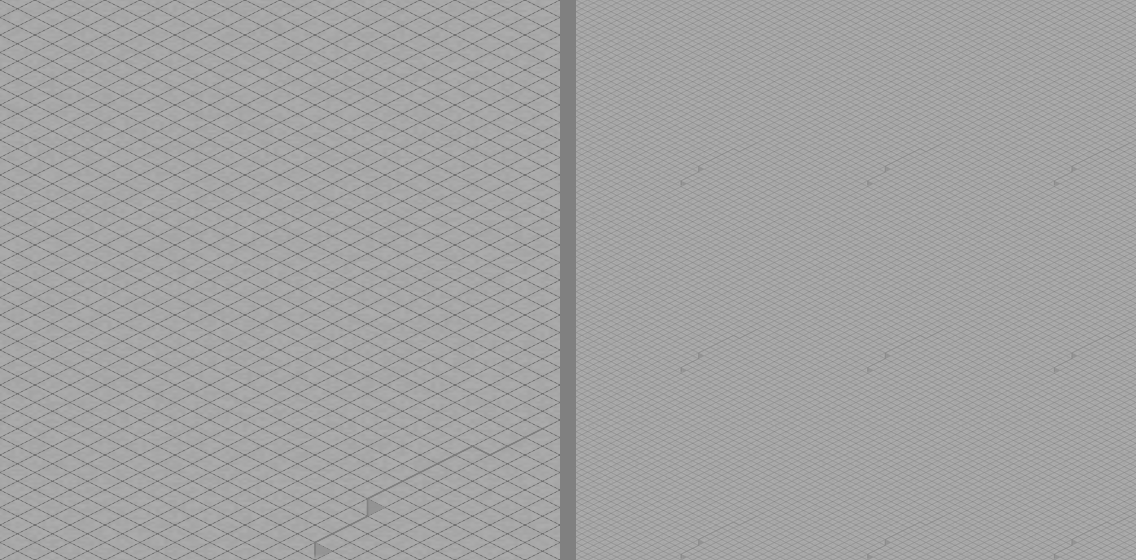
Left: one tile. Right: repeated 3 by 3.
This texture is drawn by a Shadertoy shader. Its source:

```glsl
#define CELLS vec2(16.0, 32.0)
#define GRAIN vec2(128.0, 256.0)
#define BASE 0.658
#define LIGHT_INK 0.56
#define DARK_INK 0.42
#define CRACK_INK 0.49
#define CHIP_INK 0.57
#define LINE_HALF 0.031
#define CRACK_HALF 0.05
#define DASHES 8.0
#define GRAIN_DEPTH 0.035

const vec2 crackPath[7] = vec2[7](
    vec2(9.0, 0.0), vec2(9.0, 1.0), vec2(10.5, 2.5), vec2(10.5, 3.5),
    vec2(13.5, 6.5), vec2(14.0, 6.0), vec2(16.0, 8.0));

float hash(vec2 p) {
    vec3 q = fract(p.xyx * vec3(0.1031, 0.1030, 0.0973));
    q += dot(q, q.yzx + 33.33);
    return fract((q.x + q.y) * q.z);
}

// Value noise that wraps at the given period
float wrapNoise(vec2 p, vec2 period) {
    vec2 i = floor(p), f = fract(p);
    f = f * f * (3.0 - 2.0 * f);
    vec2 a = mod(i, period), b = mod(i + 1.0, period);
    return mix(mix(hash(a), hash(vec2(b.x, a.y)), f.x),
               mix(hash(vec2(a.x, b.y)), hash(b), f.x), f.y);
}

float segmentDistance(vec2 p, vec2 a, vec2 b) {
    vec2 pa = p - a, ba = b - a;
    return length(pa - ba * clamp(dot(pa, ba) / dot(ba, ba), 0.0, 1.0));
}

float fill(float d, float blur) {
    return 1.0 - smoothstep(-blur, blur, d);
}

void mainImage(out vec4 fragColor, in vec2 fragCoord) {
    vec2 uv = fragCoord / iResolution.xy;
    vec2 p = uv * CELLS;
    float blur = 0.5 * CELLS.y / iResolution.y;

    // Faintly grained surface
    float shade = BASE + GRAIN_DEPTH * (wrapNoise(uv * GRAIN, GRAIN) - 0.5);

    // Dashed diamond lattice
    vec2 diagonal = vec2(p.x + p.y, p.x - p.y);
    vec2 offset = abs(diagonal - round(diagonal));
    float line = fill(min(offset.x, offset.y) - LINE_HALF, blur);
    float dash = 0.5 + 0.5 * cos(6.2831853 * DASHES * p.x);
    shade = mix(shade, mix(LIGHT_INK, DARK_INK, dash), line);

    // Darker, flattened crossings
    float knot = fill(max(offset.x, offset.y) - 2.5 * LINE_HALF, blur);
    shade = mix(shade, DARK_INK, 0.6 * knot * line);

    // Stepped crack along the lattice, fading out at the borders
    vec2 center = vec2(12.5, 4.5);
    vec2 c = center + mod(p - center + 0.5 * CELLS, CELLS) - 0.5 * CELLS;
    float fade = smoothstep(0.0, 0.4, c.y) * (1.0 - smoothstep(15.2, 16.0, c.x));
    vec2 aspect = vec2(2.0, 1.0);
    float crack = 1e3;
    for (int i = 0; i < 6; i++)
        crack = min(crack, segmentDistance(c * aspect,
            crackPath[i] * aspect, crackPath[i + 1] * aspect));

    // Half-diamond chips beside the vertical steps
    for (int i = 0; i < 2; i++) {
        vec2 q = c - vec2(9.0, 0.5) - float(i) * vec2(1.5, 2.5);
        float chip = max(abs(q.x) + abs(q.y) - 0.5, -q.x);
        shade = mix(shade, CHIP_INK, 0.9 * fade * fill(chip, blur));
    }
    shade = mix(shade, CRACK_INK, 0.85 * fade * fill(crack - CRACK_HALF, blur));

    fragColor = vec4(vec3(shade), 1.0);
}
```
